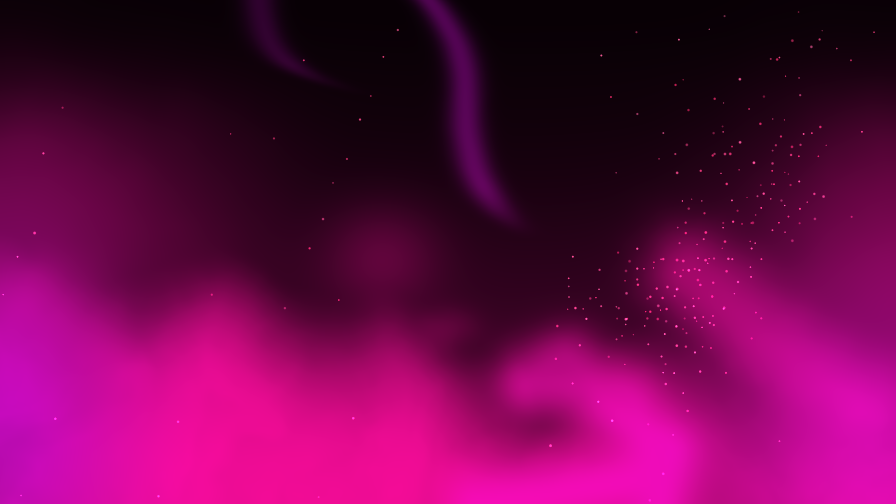
Write a Shadertoy shader that draws this background.

```glsl
// Magenta smoke billowing over a dark backdrop, with a glowing curl and drifting sparks.

float hash(vec2 p) {
    return fract(sin(dot(p, vec2(127.1, 311.7))) * 43758.5453);
}

float noise(vec2 p) {
    vec2 i = floor(p), f = fract(p);
    f = f * f * (3.0 - 2.0 * f);
    return mix(mix(hash(i), hash(i + vec2(1, 0)), f.x),
               mix(hash(i + vec2(0, 1)), hash(i + vec2(1, 1)), f.x), f.y);
}

float fbm(vec2 p) {
    float sum = 0.0, amp = 0.5;
    for (int i = 0; i < 4; i++) {
        sum += amp * noise(p);
        p = mat2(1.6, 1.2, -1.2, 1.6) * p + 3.7;
        amp *= 0.45;
    }
    return sum;
}

float bell(float x) { return exp(-x * x); }

float glow(vec2 p, vec2 center, vec2 radius) {
    return bell(length((p - center) / radius));
}

float segment(vec2 p, vec2 a, vec2 b) {
    vec2 d = b - a;
    return length(p - a - d * clamp(dot(p - a, d) / dot(d, d), 0.0, 1.0));
}

float smin(float a, float b) {
    float h = max(0.06 - abs(a - b), 0.0) / 0.06;
    return min(a, b) - h * h * 0.015;
}

// Low banks of smoke: brightness below a rolling skyline
float smokeBanks(vec2 p) {
    float top = 0.30 + 0.15 * bell((p.x - 0.43) / 0.15) + 0.18 * bell(p.x / 0.13)
              + 0.05 * bell((p.x - 0.76) / 0.10) - 0.10 * bell((p.x - 1.08) / 0.16);
    float bank = smoothstep(top + 0.09, top - 0.24, p.y);
    float left = 1.0 - smoothstep(1.1, 1.4, p.x);
    return bank * mix(0.42, 0.66, left);
}

// Bright hook that rises, bends right and sinks to the lower edge
float curl(vec2 p) {
    float d = segment(p, vec2(1.05, 0.245), vec2(1.12, 0.265));
    d = smin(d, segment(p, vec2(1.12, 0.265), vec2(1.23, 0.20)));
    d = smin(d, segment(p, vec2(1.23, 0.20), vec2(1.31, 0.10)));
    d = smin(d, segment(p, vec2(1.31, 0.10), vec2(1.30, -0.05)));
    d = smin(d, segment(p, vec2(1.28, 0.05), vec2(0.95, 0.0)));
    return bell(max(d, 0.0) / 0.065) * mix(0.55, 1.0, smoothstep(0.3, 0.1, p.y));
}

// Thin violet wisps hanging from the upper edge
float wisps(vec2 p) {
    float t = p.y - 0.79;
    float center = 0.922 - 7.5 * t * t * t;
    float tall = bell((p.x - center) / 0.034) * smoothstep(0.53, 0.64, p.y);
    float hook = bell((p.x - 0.5 - 0.09 * exp((0.86 - p.y) / 0.05)) / 0.035)
               * smoothstep(0.81, 0.88, p.y);
    return 0.30 * tall + 0.16 * hook;
}

// Scattered specks, thick inside a plume that rises to the right
vec3 sparks(vec2 p) {
    vec3 light = vec3(0);
    for (int i = 0; i < 3; i++) {
        float size = 0.019 + 0.006 * float(i);
        vec2 cell = floor(p / size) + 57.0 * float(i);
        vec2 jitter = vec2(hash(cell + 1.3), hash(cell + 7.9));
        vec2 spot = (floor(p / size) + 0.25 + 0.5 * jitter) * size;
        float density = 0.30 * bell(segment(spot, vec2(1.24, 0.36), vec2(1.37, 0.40)) / 0.11)
                      + 0.30 * bell(segment(spot, vec2(1.42, 0.48), vec2(1.54, 0.62)) / 0.08)
                      + 0.10 * glow(spot, vec2(1.45, 0.77), vec2(0.23, 0.15));
        float lit = step(hash(cell + 4.1), density);
        float radius = max(0.0022 + 0.002 * jitter.x, 1.1 / iResolution.y);
        float dotMask = smoothstep(radius, radius * 0.2, length(p - spot));
        vec3 tint = mix(vec3(0.75, 0.12, 0.30), vec3(0.95, 0.38, 0.60), jitter.y);
        light += lit * dotMask * tint * (0.4 + 0.6 * hash(cell + 9.2));
    }
    return light;
}

void mainImage(out vec4 fragColor, in vec2 fragCoord) {
    vec2 uv = fragCoord / iResolution.xy;
    vec2 p = vec2(uv.x * 1.7778, uv.y);

    // Swirled coordinates give the smoke its soft folds
    vec2 warp = vec2(fbm(p * 4.0 + 2.0), fbm(p * 4.0 + 9.0)) - 0.45;
    vec2 q = p + 0.11 * warp;
    float folds = fbm(q * vec2(5.0, 4.0) + 1.5 * warp);

    // Dim haze, then banks and strands
    float heat = 0.035 + 0.10 * smoothstep(0.8, 0.2, p.y);
    heat += 0.25 * glow(q, vec2(0.03, 0.56), vec2(0.34, 0.27));
    heat += 0.30 * glow(q, vec2(1.80, 0.42), vec2(0.30, 0.32));
    heat += 0.14 * glow(p, vec2(0.76, 0.49), vec2(0.11, 0.10));
    heat += 0.10 * glow(p, vec2(0.89, 0.35), vec2(0.06, 0.04));
    heat += smokeBanks(q) * (0.72 + 0.6 * folds);
    heat += 0.22 * bell(segment(q, vec2(0.09, 0.42), vec2(0.22, 0.25)) / 0.07);
    heat += 0.34 * bell(segment(q, vec2(1.36, 0.46), vec2(1.68, 0.22)) / 0.085);
    heat += 0.22 * glow(p, vec2(0.55, 0.05), vec2(0.35, 0.14));
    heat += 0.38 * glow(p, vec2(1.75, 0.0), vec2(0.20, 0.13));
    heat -= 0.14 * glow(p, vec2(1.07, 0.17), vec2(0.10, 0.06));
    heat = mix(heat, 1.0, 0.85 * curl(p + 0.03 * warp));
    heat *= mix(1.0, 0.45, smoothstep(0.7, 1.0, p.y));

    // Pink core, shifted to violet at the sides
    float violet = glow(p, vec2(0.0, 0.15), vec2(0.25, 0.40))
                 + 0.6 * glow(p, vec2(1.75, 0.15), vec2(0.35, 0.35));
    vec3 smoke = mix(vec3(1.0, 0.05, 0.62), vec3(0.88, 0.05, 0.84), min(violet, 1.0));
    smoke.b += 0.12 * curl(p);
    vec3 color = smoke * (1.0 - exp(-1.6 * max(heat, 0.0))) * 1.22;
    color += wisps(p + 0.03 * warp) * vec3(0.95, 0.05, 1.0) + sparks(p);
    fragColor = vec4(min(color, 1.0), 1.0);
}
```
